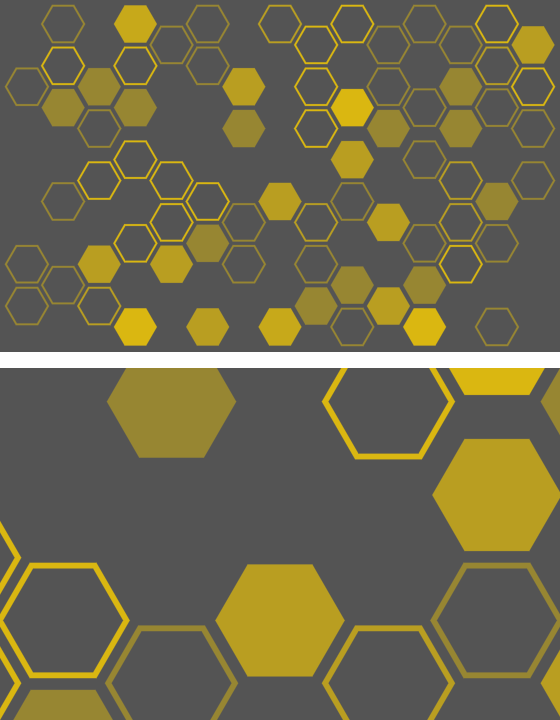
Top, the full canvas; bottom, a detail of the centre.
Give the GLSL for this pattern, as a Shadertoy shader.

```glsl
// Lengths are fractions of the canvas height
const vec3 GREY = vec3(0.33);
const vec3 YELLOW = vec3(0.855, 0.718, 0.065);
const float COLUMN_PITCH = 0.1027;
const float ROW_PITCH = 0.1188;
const float TOP_ROW = 0.0682;        // first row of the odd columns
const float BLOCK_GAP = 0.029;       // extra space between upper and lower block
const float UPPER_ROWS = 3.0;
const float FILL_APOTHEM = 0.0531;
const float RING_APOTHEM = 0.0547;
const float RING_WIDTH = 0.0055;
const float DULL = 0.5, MEDIUM = 0.75, STRONG = 0.86, FULL = 1.0;
const int HALF_COLUMNS = 7;
const int SEED = 41;
const int PRIME = 113;               // one more than the number of cells

// Flat-topped hexagon
float hexagonDistance(vec2 p, float apothem) {
    p = abs(p);
    return max(p.y, 0.8660254 * p.x + 0.5 * p.y) - apothem;
}

// Cubing permutes the residues of PRIME, so every rank occurs at most once
int shuffledRank(int n) {
    int x = (n + SEED) % PRIME;
    x = (x * x * x + 29) % PRIME;
    return (x * x * x + 17) % PRIME;
}

// Opacity by rank: filled cells first, then rings, then empty cells
float cellOpacity(int rank) {
    if (rank < 12) return DULL;
    if (rank < 21) return MEDIUM;
    if (rank < 23) return STRONG;
    if (rank < 26) return FULL;
    if (rank < 53) return DULL;
    if (rank < 60) return MEDIUM;
    return rank < 75 ? FULL : 0.0;
}

// Coverage of the nearest cell in one column; p.y runs downwards
float columnCoverage(vec2 p, int column, float softness) {
    int index = column + HALF_COLUMNS;
    if (index < 0 || index > 2 * HALF_COLUMNS) return 0.0;
    bool odd = (index & 1) == 1;

    // Nearest row, allowing for the gap between the blocks
    float depth = p.y - TOP_ROW - (odd ? 0.0 : 0.5 * ROW_PITCH);
    float blockEdge = (UPPER_ROWS - 0.5) * ROW_PITCH + 0.5 * BLOCK_GAP;
    bool lower = depth > blockEdge;
    float shift = lower ? BLOCK_GAP : 0.0;
    float row = floor((depth - shift) / ROW_PITCH + 0.5);
    row = lower ? max(row, UPPER_ROWS) : min(row, UPPER_ROWS - 1.0);
    if (row < 0.0 || row > (odd ? 7.0 : 6.0)) return 0.0;

    // Running cell number: even columns hold 7 cells, odd ones 8
    int cell = (index / 2) * 15 + (odd ? 7 : 0) + int(row);
    int rank = shuffledRank(cell);
    vec2 local = vec2(p.x - float(column) * COLUMN_PITCH,
                      depth - shift - row * ROW_PITCH);

    float d = hexagonDistance(local, FILL_APOTHEM);
    if (rank >= 26) {
        float outer = hexagonDistance(local, RING_APOTHEM);
        d = abs(outer + 0.5 * RING_WIDTH) - 0.5 * RING_WIDTH;
    }
    return cellOpacity(rank) * (1.0 - smoothstep(-softness, softness, d));
}

void mainImage(out vec4 fragColor, in vec2 fragCoord) {
    vec2 p = vec2(fragCoord.x - 0.5 * iResolution.x,
                  iResolution.y - fragCoord.y) / iResolution.y;
    float softness = 0.75 / iResolution.y;

    // Only the columns on either side can reach this point
    int left = int(floor(p.x / COLUMN_PITCH));
    float coverage = max(columnCoverage(p, left, softness),
                         columnCoverage(p, left + 1, softness));

    fragColor = vec4(mix(GREY, YELLOW, coverage), 1.0);
}
```
